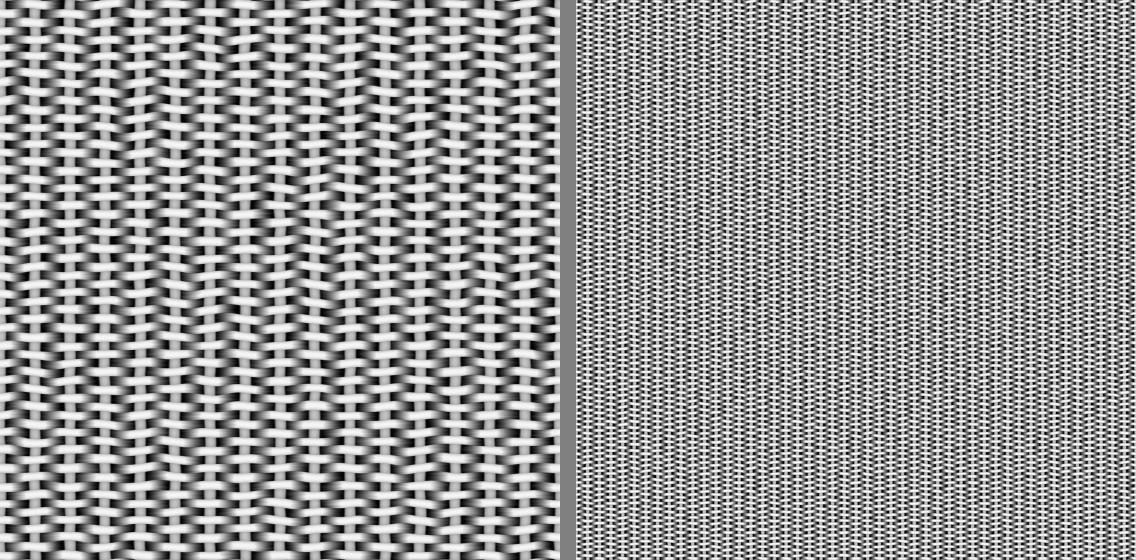
Left: one tile. Right: repeated 3 by 3.
A WebGL 2 fragment shader for this pattern:

```glsl
#version 300 es
precision highp float;

uniform vec2 u_resolution;
out vec4 fragColor;

const float PI = 3.14159;
const vec2 WEAVE = vec2(16.0, 64.0); // stakes across, strands down

vec2 gradientAt(vec2 cell, vec2 period) {
    vec2 p = fract(mod(cell, period) * vec2(0.1031, 0.1137) + 0.37);
    p += dot(p, p.yx + 33.33);
    float angle = 2.0 * PI * fract((p.x + p.y) * p.x * 7.31);
    return vec2(cos(angle), sin(angle));
}

// Gradient noise that wraps after a whole number of cells
float wrapNoise(vec2 p, vec2 period) {
    vec2 i = floor(p), f = fract(p);
    vec2 s = f * f * f * (f * (f * 6.0 - 15.0) + 10.0);
    vec2 e = vec2(1.0, 0.0);
    float a = dot(gradientAt(i, period), f);
    float b = dot(gradientAt(i + e.xy, period), f - e.xy);
    float c = dot(gradientAt(i + e.yx, period), f - e.yx);
    float d = dot(gradientAt(i + e.xx, period), f - e.xx);
    return mix(mix(a, b, s.x), mix(c, d, s.x), s.y);
}

// Brightness of one strand, with the stake showing where it dips under
float strandShade(float row, vec2 p, float fibre) {
    float lean = 0.14 * wrapNoise(vec2(p.x, row + 0.5), WEAVE);
    float over = cos(PI * (p.x + lean - row));
    float across = abs(2.0 * (p.y - row) - 1.0);
    float roundness = 1.0 - 0.25 * pow(min(across, 1.0), 2.5);
    float strand = clamp(0.55 + 0.62 * over + fibre, 0.02, 0.96) * roundness;

    float u = abs(p.x - round(p.x));
    float stake = (0.77 - 9.0 * u * u) * smoothstep(0.2, 0.12, u);
    stake *= 1.0 - 0.1 * across * across;
    return mix(strand, max(strand, stake), smoothstep(0.0, -0.4, over));
}

void main() {
    vec2 uv = gl_FragCoord.xy / u_resolution;
    vec2 p = uv * WEAVE;

    // Uneven packing of the strands and a slight bend of the stakes
    p.y += 0.5 * wrapNoise(uv * vec2(16.0, 12.0), vec2(16.0, 12.0));
    p.x += 0.05 * wrapNoise(uv * vec2(16.0, 24.0) + 0.5, vec2(16.0, 24.0));

    // Fine streaks along the strands
    float fibre = 0.09 * wrapNoise(uv * vec2(32.0, 256.0), vec2(32.0, 256.0));

    // Smooth join between the two nearest strands
    float seam = round(p.y);
    float blur = 0.75 * WEAVE.y / u_resolution.y;
    float below = strandShade(seam - 1.0, p, fibre);
    float above = strandShade(seam, p, fibre);
    float shade = mix(below, above, smoothstep(-blur, blur, p.y - seam));

    fragColor = vec4(vec3(shade), 1.0);
}
```
